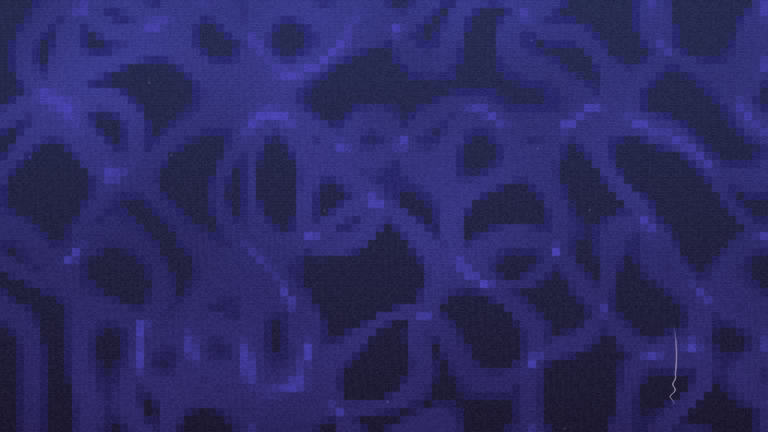
Give the GLSL for this texture, as a WebGL 1 fragment shader.

```glsl
precision highp float;
// Blocky indigo web of glowing bands around dark holes, with film grain and a scratch.
uniform vec2 u_resolution;

float hash(vec2 p) {
  return fract(sin(dot(p, vec2(127.1, 311.7))) * 43758.55);
}

vec2 gradientAt(vec2 p) {
  float angle = 6.2832 * hash(p);
  return vec2(cos(angle), sin(angle));
}

float gradientNoise(vec2 p) {
  vec2 i = floor(p), f = fract(p);
  vec2 u = f * f * f * (f * (f * 6.0 - 15.0) + 10.0);
  vec2 e = vec2(1.0, 0.0);
  float low = mix(dot(gradientAt(i), f), dot(gradientAt(i + e.xy), f - e.xy), u.x);
  float high = mix(dot(gradientAt(i + e.yx), f - e.yx), dot(gradientAt(i + e.xx), f - e.xx), u.x);
  return mix(low, high, u.y);
}

// Colour of one mosaic block, from two crossing sets of noise contours
vec3 blockColor(vec2 cell) {
  vec2 p = (cell + 0.5) / 54.0;
  float bandA = 1.0 - abs(gradientNoise(p * 3.8 + 7.3)) / 0.135;
  float bandB = 1.0 - abs(gradientNoise(p * 4.1 + vec2(31.7, 18.2))) / 0.135;
  float band = max(bandA, bandB);
  float crossing = max(bandA, 0.0) * max(bandB, 0.0);
  float drift = gradientNoise(p * 2.6 + 53.4);

  float h = clamp(p.y, 0.0, 1.0);
  vec3 hole = mix(vec3(0.115, 0.10, 0.195), vec3(0.16, 0.18, 0.33), h);
  vec3 rim = mix(vec3(0.14, 0.12, 0.32), vec3(0.17, 0.17, 0.47), h);
  vec3 body = mix(vec3(0.175, 0.15, 0.38), vec3(0.225, 0.23, 0.54), h);

  vec3 color = mix(hole, rim, smoothstep(-0.06, 0.06, band));
  color = mix(color, body, smoothstep(0.15, 0.5, band));
  color *= 1.0 + 0.28 * drift * smoothstep(0.0, 0.4, band);
  return mix(color, vec3(0.31, 0.28, 0.76), 0.75 * smoothstep(0.25, 0.95, crossing));
}

// Blocks joined by a narrow soft seam
vec3 mosaic(vec2 uv) {
  vec2 q = uv * 54.0 - 0.5;
  vec2 cell = floor(q);
  vec2 seam = smoothstep(0.38, 0.62, fract(q));
  vec3 bottom = mix(blockColor(cell), blockColor(cell + vec2(1.0, 0.0)), seam.x);
  vec3 top = mix(blockColor(cell + vec2(0.0, 1.0)), blockColor(cell + 1.0), seam.x);
  return mix(bottom, top, seam.y);
}

// Thin vertical scratch, curlier toward its lower end
float scratch(vec2 uv) {
  float curl = 0.005 * smoothstep(0.15, 0.08, uv.y);
  float x = 1.559 + 0.007 * sin((uv.y - 0.1) * 20.0) + curl * sin(uv.y * 210.0);
  float span = smoothstep(0.055, 0.09, uv.y) * smoothstep(0.26, 0.18, uv.y);
  return span * smoothstep(0.0032, 0.0006, abs(uv.x - x));
}

// Faint scattered dust specks
float dust(vec2 uv) {
  float specks = 0.0;
  for (int i = 0; i < 9; i++) {
    float k = float(i);
    vec2 center = vec2(1.78 * hash(vec2(k, 3.0)), hash(vec2(k, 8.0)));
    specks += smoothstep(0.005, 0.001, length(uv - center));
  }
  return specks;
}

void main() {
  vec2 uv = gl_FragCoord.xy / u_resolution.y;
  vec3 color = mosaic(uv);

  // Fine grain and faint scanlines
  vec2 grainCell = floor(uv * 288.0);
  color += (hash(grainCell + 0.37) - 0.5) * vec3(0.034, 0.034, 0.042);
  color *= 1.0 + 0.02 * sin(uv.y * 905.0);

  // Darkened corners
  vec2 fromCenter = gl_FragCoord.xy / u_resolution - 0.5;
  color *= 1.03 - 0.2 * dot(fromCenter, fromCenter);

  color = mix(color, vec3(0.68, 0.64, 0.76), 0.65 * scratch(uv));
  color += 0.08 * dust(uv);
  gl_FragColor = vec4(color, 1.0);
}
```
